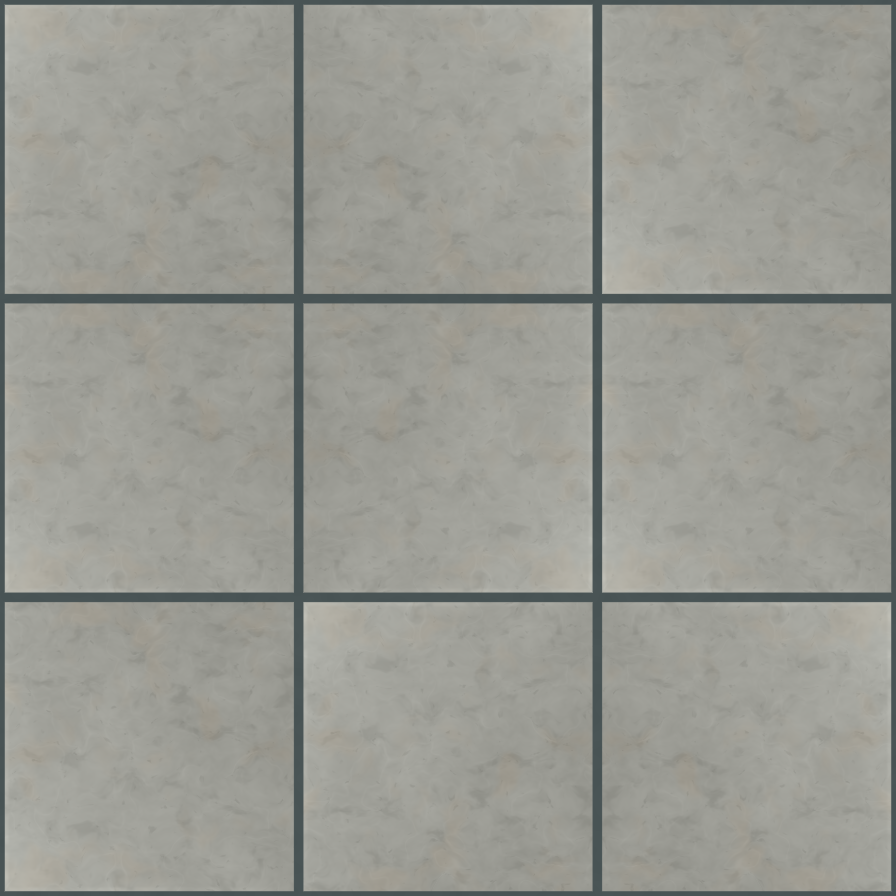
Write a Shadertoy shader that draws this texture.

```glsl
const float TILES = 3.0;        // repeats across and down
const float HALF_JOINT = 0.016; // half the joint width, in tiles
const int FLIP_X = 148;         // one bit per tile, row by row from below
const int FLIP_Y = 198;

const vec3 GROUT = vec3(0.285, 0.328, 0.332);
const vec3 STONE = vec3(0.613, 0.614, 0.586);
const vec3 WARM_STAIN = vec3(0.012, -0.004, -0.018);
const vec3 COOL_SHEEN = vec3(0.85, 1.0, 1.05);

// Random unit vector for a lattice point
vec2 latticeGradient(vec2 cell) {
    vec3 h = fract(cell.xyx * vec3(0.1031, 0.1030, 0.0973));
    h += dot(h, h.yzx + 33.33);
    float angle = 6.28318 * fract((h.x + h.y) * h.z);
    return vec2(cos(angle), sin(angle));
}

float gradientNoise(vec2 p) {
    vec2 i = floor(p), f = fract(p);
    vec2 u = f * f * f * (f * (f * 6.0 - 15.0) + 10.0);
    vec2 e = vec2(0.0, 1.0);
    float a = dot(latticeGradient(i), f);
    float b = dot(latticeGradient(i + e.yx), f - e.yx);
    float c = dot(latticeGradient(i + e.xy), f - e.xy);
    float d = dot(latticeGradient(i + e.yy), f - e.yy);
    return mix(mix(a, b, u.x), mix(c, d, u.x), u.y);
}

float fbm(vec2 p, int octaves) {
    float sum = 0.0, amplitude = 0.6;
    for (int i = 0; i < octaves; i++) {
        sum += amplitude * gradientNoise(p);
        p = mat2(1.6, 1.2, -1.2, 1.6) * p + 17.3;
        amplitude *= 0.58;
    }
    return sum;
}

// 1 where the tile's bit is set
float flipBit(int bits, ivec2 tile) {
    int index = (tile.y * 3 + tile.x) % 9;
    return float((bits >> index) & 1);
}

// Mottled stone, lit from its lower left corner
vec3 stoneColor(vec2 p) {
    vec2 warp = 0.06 * vec2(fbm(p * 6.0 + 3.1, 3), fbm(p * 6.0 + 41.7, 3));
    vec2 q = p + warp;
    float clouds = fbm(q * vec2(4.0, 5.0) + 8.0, 5);
    float grain = fbm(q * vec2(17.0, 22.0) + 60.0, 3);
    float blotches = smoothstep(0.08, 0.42, fbm(q * vec2(9.0, 12.0) + 25.0, 4));
    float flecks = smoothstep(0.24, 0.5, fbm(q * vec2(26.0, 32.0) + 90.0, 3));
    float veins = 1.0 - smoothstep(0.0, 0.045, abs(fbm(q * 5.0 + 130.0, 3)));
    float stain = smoothstep(0.05, 0.4, fbm(q * 5.0 + 75.0, 3));

    float light = 0.075 * (0.5 - dot(p, vec2(0.6, 0.4)));
    light += 0.05 * clouds + 0.03 * grain + 0.01 * veins;
    light -= 0.035 * blotches + 0.04 * flecks;
    float sheen = 0.045 * exp(-6.0 * length(p)) + 0.018 * exp(-14.0 * p.x);
    return STONE + 0.008 + light + WARM_STAIN * stain + COOL_SHEEN * sheen;
}

// Pale worn rim along the lit left and bottom edges
float rimLight(vec2 p) {
    vec2 rim = 1.0 - smoothstep(0.0, 0.013, abs(p - HALF_JOINT - 0.006));
    float wear = 0.6 + 0.8 * gradientNoise(p * 24.0 + 5.0);
    return wear * max(rim.x * (1.0 - 0.6 * p.y), rim.y * (1.0 - 0.6 * p.x));
}

void mainImage(out vec4 fragColor, in vec2 fragCoord) {
    vec2 grid = TILES * fragCoord / iResolution.xy;
    float pixel = TILES / min(iResolution.x, iResolution.y);
    ivec2 tile = ivec2(floor(grid));
    vec2 local = fract(grid);

    // Mirror the same stone differently from tile to tile
    vec2 flip = vec2(flipBit(FLIP_X, tile), flipBit(FLIP_Y, tile));
    vec2 p = mix(local, 1.0 - local, flip);

    vec3 stone = stoneColor(p) + 0.05 * rimLight(p);
    vec3 grout = GROUT + 0.012 * gradientNoise(grid * 14.0);

    // Soft joint edge
    vec2 fromCenter = abs(local - 0.5);
    float edge = 0.5 - max(fromCenter.x, fromCenter.y);
    float soft = 0.75 * pixel;
    float cover = smoothstep(HALF_JOINT - soft, HALF_JOINT + soft, edge);
    fragColor = vec4(mix(grout, stone, cover), 1.0);
}
```
